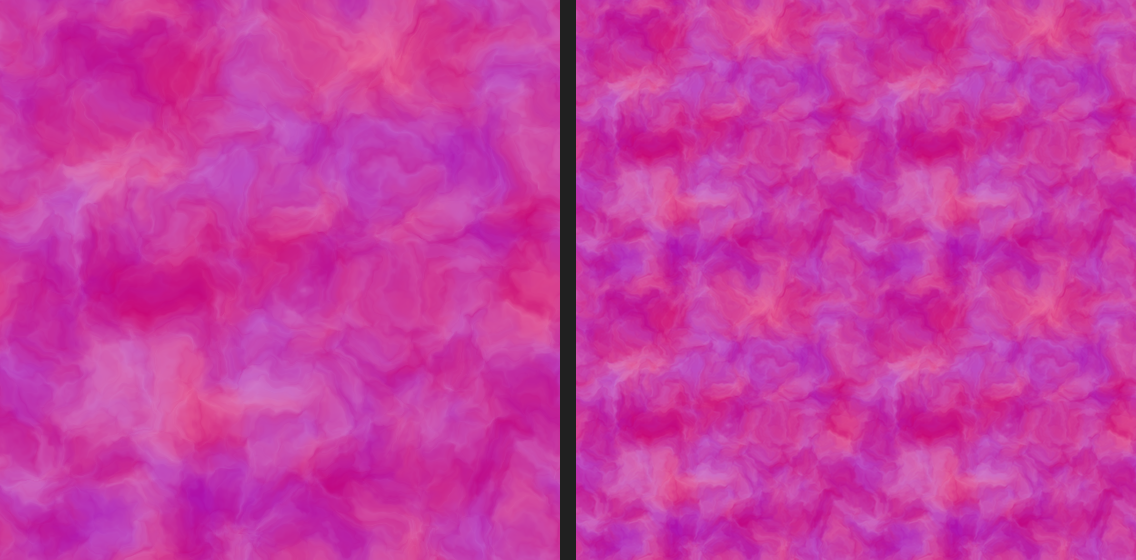
Left, the tile; right, the same tile 2 across and 2 down.
A WebGL 1 fragment shader for this texture:

```glsl
precision highp float;
// Seamless magenta clouds: soft pink, violet and coral patches with fine curled wisps.

uniform vec2 u_resolution;

const vec3 DEEP_ROSE    = vec3(0.785, 0.025, 0.450);
const vec3 DEEP_VIOLET  = vec3(0.655, 0.060, 0.715);
const vec3 LIGHT_CORAL  = vec3(0.925, 0.450, 0.620);
const vec3 LIGHT_LILAC  = vec3(0.800, 0.505, 0.840);

const float CLOUD_CELLS   = 5.0;   // patches across the canvas
const float HUE_CELLS     = 5.0;
const float WARP_CELLS    = 5.0;
const float CURL_CELLS    = 13.0;
const float WISP_CELLS    = 9.0;
const float WARP_AMOUNT   = 0.095;
const float CURL_AMOUNT   = 0.030;
const float LIGHT_LEVEL   = 0.435;
const float LIGHT_SPREAD  = 0.80;
const float HUE_LEVEL     = 0.46;
const float HUE_SPREAD    = 0.92;
const float WISP_STRENGTH = 0.13;
const float WISP_SHARPNESS = 9.0;

vec2 hash2(vec2 cell) {
  vec3 h = fract(cell.xyx * vec3(0.1031, 0.1030, 0.0973));
  h += dot(h, h.yzx + 33.33);
  return fract((h.xx + h.yz) * h.zy);
}

// Slope at a lattice corner, wrapped so that the noise tiles
float corner(vec2 cell, vec2 offset, vec2 local, float period, float seed) {
  vec2 wrapped = mod(cell + offset, period);
  vec2 slope = hash2(wrapped + seed * vec2(17.0, 29.0) + 3.0) * 2.0 - 1.0;
  return dot(slope, local - offset);
}

float gradientNoise(vec2 uv, float period, float seed) {
  vec2 p = uv * period;
  vec2 cell = floor(p);
  vec2 f = p - cell;
  vec2 s = f * f * f * (f * (f * 6.0 - 15.0) + 10.0);
  float low = mix(corner(cell, vec2(0.0, 0.0), f, period, seed),
                  corner(cell, vec2(1.0, 0.0), f, period, seed), s.x);
  float high = mix(corner(cell, vec2(0.0, 1.0), f, period, seed),
                   corner(cell, vec2(1.0, 1.0), f, period, seed), s.x);
  return mix(low, high, s.y);
}

float cloudNoise(vec2 uv, float period, float seed) {
  float sum = 0.0;
  float gain = 1.0;
  for (int i = 0; i < 5; i++) {
    sum += gain * gradientNoise(uv, period, seed + float(i));
    period *= 2.0;
    gain *= 0.5;
  }
  return sum;
}

vec2 warp(vec2 uv, float period, float seed) {
  return vec2(cloudNoise(uv, period, seed), cloudNoise(uv, period, seed + 7.0));
}

// Thin bright threads along the zero lines of the noise
float wisps(vec2 uv, float period, float seed) {
  float sum = 0.0;
  float gain = 1.0;
  for (int i = 0; i < 3; i++) {
    sum += gain * exp(-WISP_SHARPNESS * abs(gradientNoise(uv, period, seed + float(i))));
    period *= 2.0;
    gain *= 0.6;
  }
  return sum;
}

void main() {
  vec2 uv = gl_FragCoord.xy / u_resolution;

  // Broad drift, then small curls
  vec2 drifted = uv + WARP_AMOUNT * warp(uv, WARP_CELLS, 1.0);
  vec2 curled = drifted + CURL_AMOUNT * warp(drifted, CURL_CELLS, 21.0);

  // Lightness and hue vary on their own
  float light = LIGHT_LEVEL + LIGHT_SPREAD * cloudNoise(curled, CLOUD_CELLS, 41.0);
  float hue = HUE_LEVEL + HUE_SPREAD * cloudNoise(drifted, HUE_CELLS, 61.0);

  // Pale threads against darker ones
  float threads = wisps(curled, WISP_CELLS, 81.0) - wisps(curled, WISP_CELLS, 91.0);
  light += WISP_STRENGTH * threads;
  hue += 0.5 * WISP_STRENGTH * threads;

  // Soft limits keep the extremes from clipping flat
  light = smoothstep(-0.25, 1.25, light);
  hue = smoothstep(-0.25, 1.25, hue);

  vec3 deep = mix(DEEP_ROSE, DEEP_VIOLET, hue);
  vec3 pale = mix(LIGHT_CORAL, LIGHT_LILAC, hue);
  gl_FragColor = vec4(mix(deep, pale, light), 1.0);
}
```
